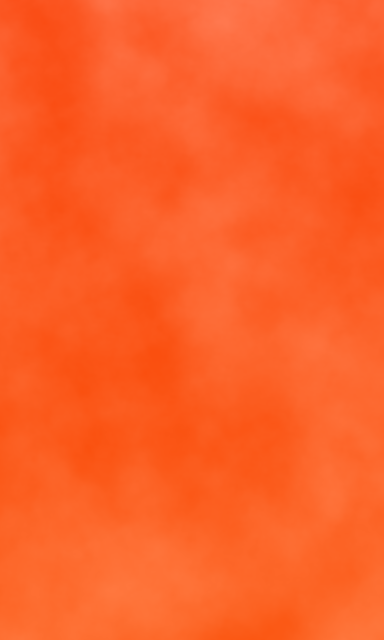
This texture is drawn by a Shadertoy shader. Its source:

```glsl
const vec3 DARK_TOP = vec3(0.98, 0.295, 0.075);
const vec3 LIGHT_TOP = vec3(1.0, 0.485, 0.33);
const vec3 DARK_BOTTOM = vec3(0.98, 0.32, 0.045);
const vec3 LIGHT_BOTTOM = vec3(1.0, 0.475, 0.25);
const float CLOUD_SCALE = 3.6;   // cells across the canvas width
const float CONTRAST = 1.45;
const float MIDPOINT = 0.44;     // average mix from dark to light
const float GAIN = 0.5;
const int OCTAVES = 6;
const vec2 SEED = vec2(13.7, 4.3);

float hash(vec2 p) {
    return fract(sin(dot(p, vec2(127.1, 311.7))) * 43758.5453);
}

// Value noise with quintic interpolation
float noise(vec2 p) {
    vec2 cell = floor(p);
    vec2 f = fract(p);
    vec2 w = f * f * f * (f * (f * 6.0 - 15.0) + 10.0);
    float low = mix(hash(cell), hash(cell + vec2(1.0, 0.0)), w.x);
    float high = mix(hash(cell + vec2(0.0, 1.0)), hash(cell + vec2(1.0, 1.0)), w.x);
    return mix(low, high, w.y);
}

// Rotated octaves, normalised to 0..1
float clouds(vec2 p) {
    const mat2 turn = mat2(0.8, 0.6, -0.6, 0.8);
    float sum = 0.0;
    float total = 0.0;
    float amplitude = 1.0;
    for (int i = 0; i < OCTAVES; i++) {
        sum += amplitude * noise(p);
        total += amplitude;
        amplitude *= GAIN;
        p = turn * p * 2.03 + SEED;
    }
    return sum / total;
}

void mainImage(out vec4 fragColor, in vec2 fragCoord) {
    vec2 uv = fragCoord / iResolution.x;
    float height = fragCoord.y / iResolution.y;

    float density = clouds(uv * CLOUD_SCALE + SEED);
    float light = clamp(MIDPOINT + (density - 0.5) * CONTRAST, 0.0, 1.0);

    // Hue drifts from orange at the bottom to coral at the top
    vec3 dark = mix(DARK_BOTTOM, DARK_TOP, height);
    vec3 bright = mix(LIGHT_BOTTOM, LIGHT_TOP, height);
    fragColor = vec4(mix(dark, bright, light), 1.0);
}
```
